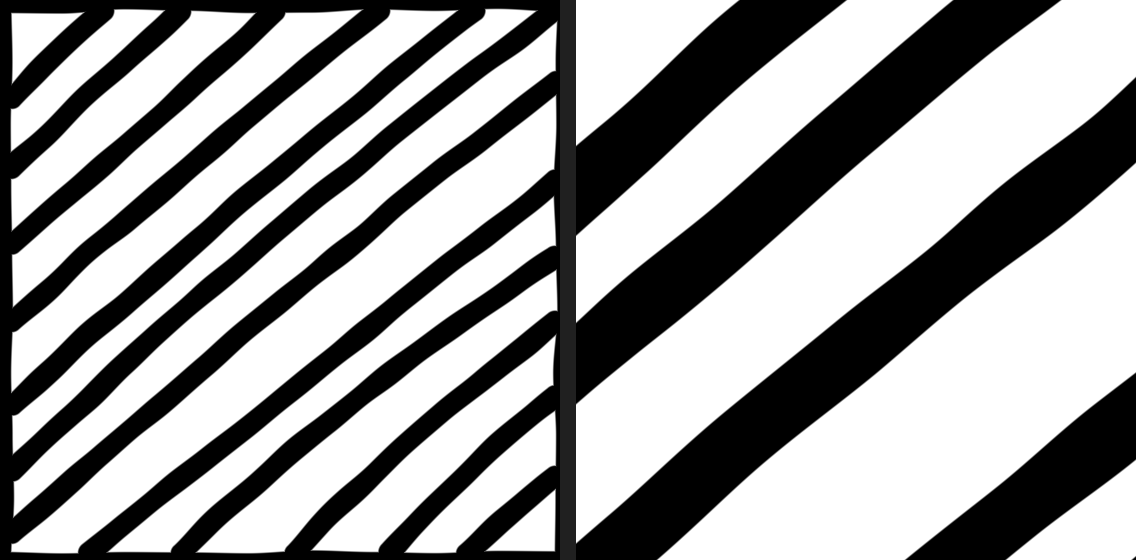
Left: the whole. Right: its middle third, enlarged.
A WebGL 2 fragment shader for this pattern:

```glsl
#version 300 es
precision highp float;
// Hand-inked diagonal stripes, rising to the right inside a rough black frame.

uniform vec2 u_resolution;
out vec4 fragColor;

const vec3 INK = vec3(0.0);
const vec3 PAPER = vec3(1.0);
const vec2 BOX_MIN = vec2(0.021, 0.013);
const vec2 BOX_MAX = vec2(0.992, 0.980);
const float HALF_WIDTH = 0.0195;   // of one stripe
const float WIDTH_WOBBLE = 0.0030;
const float PATH_WOBBLE = 0.0050;
const float FRAME_WOBBLE = 0.0100;
const float STROKE_FREQ = 11.0;
const float FRAME_FREQ = 9.0;
const float EDGE_PIXELS = 1.1;     // softness of the ink edge

const int STRIPES = 12;
// Distance round the box from its top left corner, in box sides:
// START runs down the left and along the bottom, END along the top and down the right.
const float START[STRIPES] = float[](0.161, 0.290, 0.430, 0.574, 0.726, 0.847,
                                     0.964, 1.142, 1.310, 1.519, 1.696, 1.835);
const float END[STRIPES] = float[](0.169, 0.309, 0.483, 0.677, 0.852, 1.000,
                                   1.128, 1.313, 1.456, 1.574, 1.712, 1.860);
// Upward bulge of each stroke at its middle
const float BOW[STRIPES] = float[](0.004, 0.003, -0.002, 0.008, 0.010, 0.020,
                                   0.010, 0.001, 0.020, 0.013, 0.009, 0.000);

float hash(float n) {
    return fract(sin(n * 127.1) * 43758.5453);
}

// Smooth 1D noise in -0.5..0.5
float wobble(float x, float seed) {
    float cell = floor(x);
    float f = fract(x);
    f = f * f * (3.0 - 2.0 * f);
    return mix(hash(cell + seed * 37.0), hash(cell + 1.0 + seed * 37.0), f) - 0.5;
}

// Signed distance to a bowed, uneven stroke with round ends
float strokeDistance(vec2 p, vec2 a, vec2 b, float bow, float seed) {
    float len = distance(a, b);
    vec2 dir = (b - a) / len;
    float along = dot(p - a, dir);
    float across = dot(p - a, vec2(-dir.y, dir.x));
    float u = clamp(along / len, 0.0, 1.0);
    float s = u * len * STROKE_FREQ;
    across -= 4.0 * bow * u * (1.0 - u) + PATH_WOBBLE * wobble(s, seed);
    float halfWidth = HALF_WIDTH + WIDTH_WOBBLE * wobble(s * 1.3, seed + 20.0);
    return length(vec2(along - u * len, across)) - halfWidth;
}

// Signed distance to the frame, negative in its ink
float frameDistance(vec2 p) {
    vec2 s = p * FRAME_FREQ;
    vec2 low = p - BOX_MIN - FRAME_WOBBLE * vec2(wobble(s.y, 41.0), wobble(s.x, 42.0));
    vec2 high = BOX_MAX - p - FRAME_WOBBLE * vec2(wobble(s.y, 43.0), wobble(s.x, 44.0));
    vec2 inner = min(low, high);
    return min(inner.x, inner.y);
}

void main() {
    vec2 p = gl_FragCoord.xy / u_resolution;
    float d = frameDistance(p);

    for (int i = 0; i < STRIPES; i++) {
        vec2 a = vec2(max(START[i] - 1.0, 0.0), max(1.0 - START[i], 0.0));
        vec2 b = vec2(min(END[i], 1.0), min(2.0 - END[i], 1.0));
        a = mix(BOX_MIN, BOX_MAX, a);
        b = mix(BOX_MIN, BOX_MAX, b);
        d = min(d, strokeDistance(p, a, b, BOW[i], float(i) + 1.0));
    }

    float edge = EDGE_PIXELS / min(u_resolution.x, u_resolution.y);
    fragColor = vec4(mix(INK, PAPER, smoothstep(-edge, edge, d)), 1.0);
}
```
